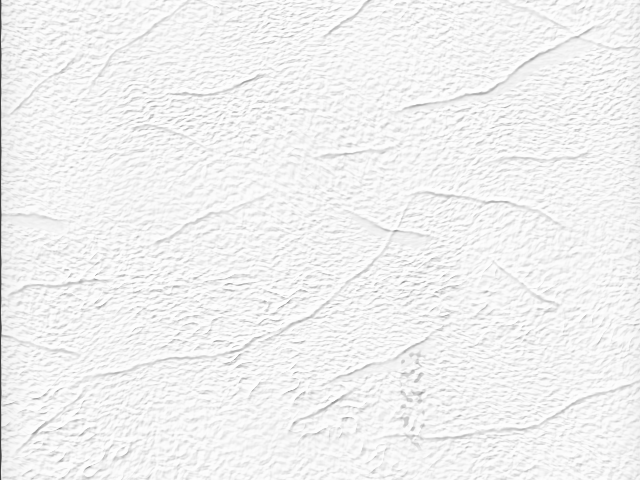
Write a Shadertoy shader that draws this texture.

```glsl
// White embossed paper: fine pebbled grain, crumpled patches and long creases under raking light.
#define GRAIN_FREQ vec2(76.0, 106.0)
#define GRAIN_HEIGHT 0.0086
#define CRUMPLE_FREQ vec2(24.0, 38.0)
#define CRUMPLE_HEIGHT 0.011
#define CREASE_COUNT 22
#define CREASE_WIDTH 0.0046
#define CREASE_HEIGHT 0.0115
#define RELIEF 0.09
#define PAPER_TONE 0.964
#define WHITE_LIMIT 0.995
#define LIGHT_DIR vec2(-0.45, 0.89)

vec2 hash2(vec2 p) {
    vec3 q = fract(p.xyx * vec3(0.1031, 0.1030, 0.0973));
    q += dot(q, q.yzx + 33.33);
    return fract((q.xx + q.yz) * q.zy);
}

float cornerSlope(vec2 cell, vec2 offset) {
    float angle = 6.2832 * hash2(cell + 200.0).x;
    return dot(vec2(cos(angle), sin(angle)), offset);
}

// Gradient noise, roughly -0.7 to 0.7
float noise(vec2 p) {
    vec2 i = floor(p), f = p - i;
    vec2 u = f * f * f * (f * (f * 6.0 - 15.0) + 10.0);
    vec2 e = vec2(1.0, 0.0);
    return mix(mix(cornerSlope(i, f), cornerSlope(i + e, f - e), u.x),
               mix(cornerSlope(i + e.yx, f - e.yx), cornerSlope(i + 1.0, f - 1.0), u.x), u.y);
}

// x: height of the creases, y: smooth pressed paper beside them
vec2 creases(vec2 p) {
    p += 0.008 * vec2(noise(p * 20.0), noise(p * 20.0 + 40.0));
    p += 0.0025 * vec2(noise(p * 60.0), noise(p * 60.0 + 40.0));
    float height = 0.0, pressed = 0.0;
    for (int i = 0; i < CREASE_COUNT; i++) {
        float k = float(i);
        vec2 r = hash2(vec2(k, 7.0)), s = hash2(vec2(k, 19.0));
        vec2 center = fract(vec2(0.7549, 0.5698) * (k + 1.0)) * vec2(1.34, 1.0);
        float angle = mix(-0.5, 0.85, r.x), halfLength = mix(0.10, 0.36, r.y * r.y);
        float c = cos(angle), n = sin(angle);
        vec2 q = mat2(c, -n, n, c) * (p - center);
        float along = q.x / halfLength;
        float bend = 0.020 * sin(q.x * 11.0 + 6.28 * s.x) + 0.005 * sin(q.x * 31.0 + 6.28 * s.y);
        float d = q.y - bend;
        float taper = 1.0 - smoothstep(0.6, 1.0, abs(along));
        float strength = mix(0.5, 1.15, s.y) * (0.8 + 0.2 * sin(q.x * 47.0 + k));
        height += taper * strength * exp(-d * d / (CREASE_WIDTH * CREASE_WIDTH));

        // Narrow pressed strip, opened into a wedge on some creases
        float wedge = step(0.8, s.x) * 0.018 * (1.0 + along);
        float strip = 0.008 + max(wedge, 0.0);
        float below = smoothstep(0.003, -0.003, d) * smoothstep(-strip - 0.003, -strip + 0.003, d);
        pressed = max(pressed, below * taper);
    }
    return vec2(height, pressed);
}

// x: surface height, y: pressed smooth area
vec2 paper(vec2 p) {
    // Slow warps bend the grain rows, quick ones break them into pebbles
    vec2 flow = p + vec2(0.02 * noise(p * 3.0 + 9.0), 0.08 * noise(p * 2.6));
    flow += 0.006 * vec2(noise(p * 27.0), noise(p * 27.0 + 70.0));
    float grain = noise(flow * GRAIN_FREQ) + 0.3 * noise(flow * GRAIN_FREQ * 1.9 + 31.0);

    // Short broken folds gathered in patches
    float patches = smoothstep(-0.05, 0.35, noise(p * vec2(2.8, 4.2) + 14.0));
    float broken = smoothstep(-0.25, 0.3, noise(p * vec2(17.0, 23.0) + 50.0));
    vec2 tilted = vec2(flow.x, flow.y - 0.3 * p.x) * CRUMPLE_FREQ;
    float fold = 1.0 - abs(noise(tilted + 5.0)) * 1.6;
    float crumple = pow(max(fold, 0.0), 3.0) * patches * broken;

    vec2 crease = creases(p);
    float grainAmount = (1.0 - 0.8 * crease.y) * (0.95 + 0.6 * noise(p * 6.0 + 3.0));
    float height = GRAIN_HEIGHT * grain * grainAmount
                 + CRUMPLE_HEIGHT * crumple * (1.0 - 0.8 * crease.y)
                 + CREASE_HEIGHT * crease.x;
    return vec2(height, crease.y);
}

void mainImage(out vec4 fragColor, in vec2 fragCoord) {
    vec2 p = fragCoord / iResolution.y;
    float width = iResolution.x / iResolution.y;

    // Relief lit from the upper left
    vec2 stepToLight = LIGHT_DIR * 0.0012;
    vec2 lit = paper(p + stepToLight), shaded = paper(p - stepToLight);
    float slope = (lit.x - shaded.x) / 0.0024;
    float tone = PAPER_TONE - RELIEF * slope - 0.014 * lit.y + 0.016 * noise(p * 5.0 + 80.0);

    // Soft shoulder into white, deeper tone in the steepest shadows
    float shoulder = 0.955, room = WHITE_LIMIT - shoulder;
    tone = tone > shoulder ? shoulder + room * (1.0 - exp((shoulder - tone) / room)) : tone;
    tone -= 0.45 * max(0.89 - tone, 0.0);
    tone = max(tone, 0.6);

    // Faint worn ink flecks
    vec2 fleck = abs(p - vec2(0.86, 0.17)) / vec2(0.03, 0.12);
    float ink = smoothstep(1.0, 0.7, max(fleck.x, fleck.y)) * smoothstep(0.05, 0.35, noise(p * 75.0));
    tone -= 0.16 * ink;

    // Sheet margins and the dark left edge
    tone -= 0.06 * exp(-p.x / 0.022) + 0.03 * exp(-(width - p.x) / 0.018);
    float edge = 0.0026 + 0.0015 * noise(vec2(2.0, p.y * 30.0));
    tone = mix(0.25, tone, smoothstep(edge - 0.0013, edge + 0.0013, p.x));

    fragColor = vec4(vec3(clamp(tone, 0.0, 1.0)), 1.0);
}
```
